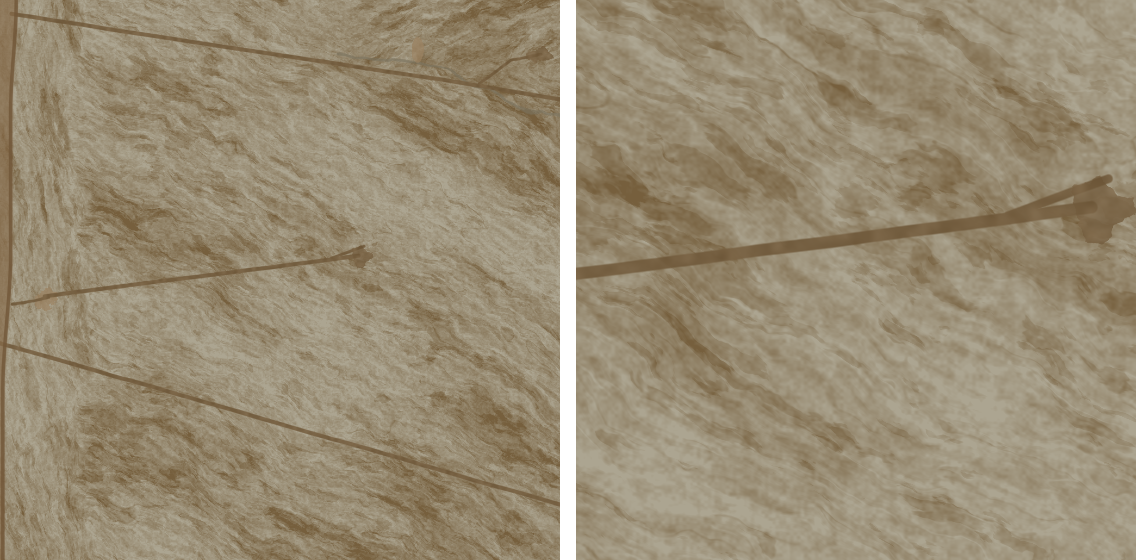
Left, the full canvas; right, a detail of the centre.
Reproduce this texture procedurally as a Shadertoy shader.

```glsl
// Aerial view of eroded desert ground: pale silt and brown patches drawn out
// along the drainage, with thin dirt tracks and cleared pads on top.
// Stretched fractal noise in three flow directions makes the ground.

float hash(vec2 p) {
    return fract(sin(dot(p, vec2(127.1, 311.7))) * 43758.5453);
}

float noise(vec2 p) {
    vec2 i = floor(p), f = fract(p);
    f = f * f * (3.0 - 2.0 * f);
    return mix(mix(hash(i), hash(i + vec2(1, 0)), f.x),
               mix(hash(i + vec2(0, 1)), hash(i + vec2(1, 1)), f.x), f.y);
}

float fbm(vec2 p) {
    float sum = 0.0, amp = 0.52;
    for (int i = 0; i < 5; i++) {
        sum += amp * noise(p);
        p = p * 2.03 + 17.3;
        amp *= 0.5;
    }
    return sum;
}

// Coordinates along and across a flow direction
vec2 flowFrame(vec2 p, float degrees) {
    float a = radians(degrees);
    return vec2(dot(p, vec2(cos(a), sin(a))), dot(p, vec2(-sin(a), cos(a))));
}

// Thin winding line where a noise field crosses its middle value
float vein(vec2 p, float width) {
    float d = abs(noise(p) + 0.35 * noise(p * 2.7) + 0.15 * noise(p * 6.1) - 0.75);
    return 1.0 - smoothstep(0.0, width, d);
}

// Ground tone from 0 (brown) to 1 (pale) for one flow direction
float groundTone(vec2 uv, float degrees, float bias) {
    vec2 q = flowFrame(uv, degrees) + 5.0;
    q += 0.07 * (vec2(fbm(q * 5.0), fbm(q * 5.0 + 31.0)) - 0.5);
    q.y += 0.022 * (fbm(q * 19.0) - 0.5);

    float broad = fbm(q * vec2(3.0, 8.0)) - 0.5 + bias;
    vec2 s = q * vec2(30.0, 84.0);
    float streak = fbm(s);
    float relief = streak - fbm(s + vec2(0.12, 0.3));
    float tone = 0.8 + 0.55 * broad + 0.4 * (streak - 0.5) + 0.75 * relief;

    // Brown hollows in three sizes, with crisp edges
    float large = fbm(q * vec2(7.0, 23.0) + 9.0) - 0.5 * broad;
    float small = fbm(q * vec2(19.0, 56.0) + 47.0) - 0.3 * broad;
    float flecks = fbm(q * vec2(38.0, 105.0) + 71.0) - 0.3 * broad;
    tone -= 0.22 * smoothstep(0.58, 0.63, large);
    tone -= 0.28 * smoothstep(0.61, 0.65, small);
    tone -= 0.24 * smoothstep(0.62, 0.67, flecks);

    // Pale washes and dark rills
    tone += 0.12 * vein(q * vec2(6.0, 20.0), 0.05);
    tone += 0.14 * vein(q * vec2(15.0, 44.0) + 3.0, 0.06);
    float rillMask = smoothstep(0.4, 0.6, noise(q * 11.0));
    tone -= 0.28 * rillMask * vein(q * vec2(7.0, 23.0) + 13.0, 0.035);
    tone -= 0.16 * (1.0 - rillMask) * vein(q * vec2(12.0, 36.0) + 29.0, 0.05);
    return tone;
}

// Soft oval drawn out along the main drainage
float oval(vec2 uv, vec2 centre, vec2 size) {
    vec2 d = flowFrame(uv - centre, -27.0) / size;
    return exp(-dot(d, d));
}

float segment(vec2 p, vec2 a, vec2 b) {
    vec2 ab = b - a;
    return length(p - a - ab * clamp(dot(p - a, ab) / dot(ab, ab), 0.0, 1.0));
}

// Coverage of a shape at distance d with the given half width
float cover(float d, float halfWidth) {
    float edge = 0.0004 + 0.5 / iResolution.y;
    return 1.0 - smoothstep(halfWidth - edge, halfWidth + edge, d);
}

void mainImage(out vec4 fragColor, in vec2 fragCoord) {
    vec2 uv = fragCoord / iResolution.xy;
    float wander = fbm(uv * 14.0) - 0.5;

    // Broad pale washes and brown rises
    float bias = 0.14 * oval(uv, vec2(0.74, 0.64), vec2(0.36, 0.07))
               + 0.14 * oval(uv, vec2(0.32, 0.38), vec2(0.3, 0.1))
               - 0.2 * oval(uv, vec2(0.84, 0.76), vec2(0.28, 0.07))
               - 0.12 * oval(uv, vec2(0.27, 0.65), vec2(0.18, 0.09))
               - 0.1 * oval(uv, vec2(0.82, 0.43), vec2(0.24, 0.09))
               - 0.24 * oval(uv, vec2(0.55, 0.04), vec2(0.45, 0.07));

    // Main slope, upper right slope and the steep strip at the left
    float tone = groundTone(uv, -27.0, bias);
    float upper = smoothstep(0.83, 0.91, uv.y + 0.1 * wander) * smoothstep(0.52, 0.7, uv.x);
    tone = mix(tone, groundTone(uv, 22.0, -0.05), upper);
    float stripEdge = uv.x - 0.148 + 0.08 * wander + 0.03 * (uv.y - 0.5);
    float strip = 1.0 - smoothstep(-0.008, 0.008, stripEdge);
    tone = mix(tone, groundTone(uv, -77.0, 0.03), strip);
    tone += 0.16 * exp(-pow(stripEdge / 0.01, 2.0));

    // Gritty grain
    tone += 0.22 * (noise(uv * 230.0) - 0.5) + 0.24 * (noise(uv * 470.0) - 0.5);

    vec3 brown = vec3(0.475, 0.39, 0.26), pale = vec3(0.65, 0.615, 0.53);
    vec3 color = mix(brown, pale, clamp(tone, -0.08, 1.15));

    // Grey drainage channel beside the upper track
    vec2 w = uv + 0.025 * wander;
    float channel = min(segment(w, vec2(0.60, 0.90), vec2(0.75, 0.89)),
                    min(segment(w, vec2(0.75, 0.89), vec2(0.84, 0.85)),
                        segment(w, vec2(0.84, 0.85), vec2(1.0, 0.79))));
    color = mix(color, vec3(0.48, 0.45, 0.37), 0.65 * cover(channel, 0.0025));

    // Cleared pads
    vec3 trackColor = vec3(0.455, 0.365, 0.245) + 0.07 * (noise(uv * 150.0) - 0.5);
    float rough = 0.03 * (fbm(uv * 70.0) - 0.5);
    float pads = max(cover(length(uv - vec2(0.645, 0.54)) + rough, 0.017),
                     cover(length((uv - vec2(0.965, 0.902)) * vec2(0.7, 1.0)) + rough, 0.012));
    color = mix(color, trackColor + 0.02, 0.8 * pads);
    float bare = max(cover(length((uv - vec2(0.746, 0.911)) * vec2(2.2, 1.0)) + 0.3 * rough, 0.024),
                     cover(length(uv - vec2(0.077, 0.467)) + 1.5 * rough, 0.016));
    color = mix(color, vec3(0.61, 0.51, 0.38), 0.7 * bare);

    // Straight tracks and their short spurs
    vec2 t = uv + 0.002 * wander;
    float tracks = min(segment(t, vec2(0.02, 0.975), vec2(0.83, 0.851)),
                   min(segment(t, vec2(0.83, 0.851), vec2(1.01, 0.821)),
                   min(segment(t, vec2(0.08, 0.471), vec2(0.64, 0.543)),
                       segment(t, vec2(0.0, 0.387), vec2(1.01, 0.096)))));
    float spurs = min(segment(w, vec2(0.855, 0.85), vec2(0.91, 0.89)),
                  min(segment(w, vec2(0.91, 0.89), vec2(0.965, 0.902)),
                  min(segment(t, vec2(0.59, 0.538), vec2(0.65, 0.56)),
                      segment(w, vec2(0.02, 0.455), vec2(0.09, 0.472)))));
    color = mix(color, trackColor, 0.9 * max(cover(tracks, 0.0036), cover(spurs, 0.0026)));

    // Worn road along the left border
    float roadX = 0.019 - 0.014 * smoothstep(0.55, 0.3, uv.y) + 0.01 * smoothstep(0.8, 1.0, uv.y);
    color = mix(color, vec3(0.52, 0.41, 0.28), 0.65 * (1.0 - smoothstep(-0.004, 0.008, uv.x - roadX)));
    color = mix(color, vec3(0.44, 0.335, 0.215), 0.8 * cover(abs(uv.x - roadX), 0.0032));

    fragColor = vec4(color, 1.0);
}
```
